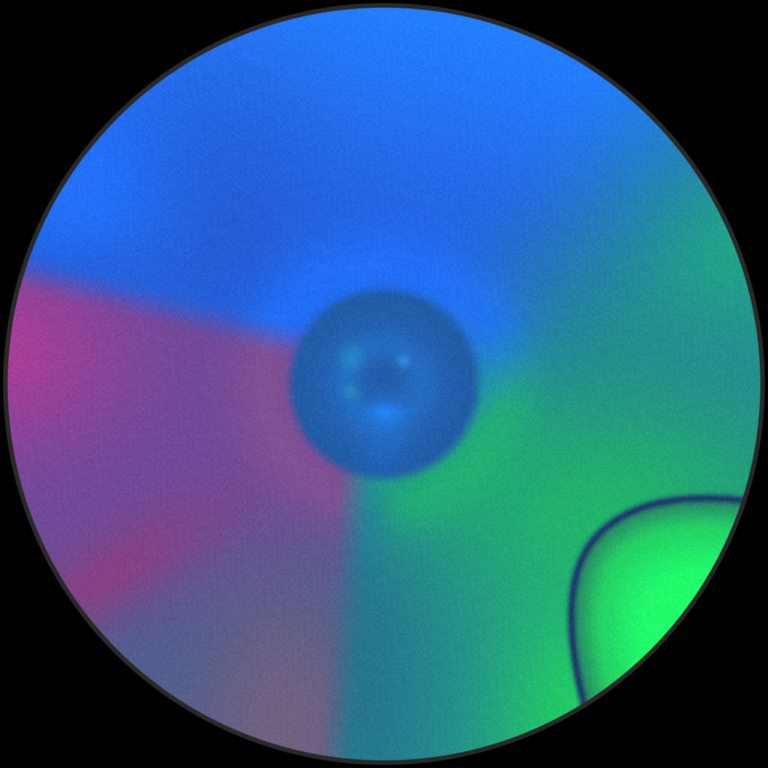
A Shadertoy shader for this texture:

```glsl
// Iridescent disc: soft blue, pink and green light around a dark blue pupil, with a green droplet.

float hash(vec2 p) {
    return fract(sin(dot(p, vec2(127.1, 311.7))) * 43758.5453);
}

float glow(vec2 p, vec2 center, vec2 size) {
    vec2 d = (p - center) / size;
    return exp(-dot(d, d));
}

vec3 blueField(vec2 p) {
    vec3 c = mix(vec3(.14, .39, .89), vec3(.14, .5, 1.), smoothstep(.35, 1.1, p.y + .25 * p.x));
    c = mix(c, vec3(.13, .46, 1.), .8 * glow(p, vec2(-.76, .5), vec2(.25, .3)));
    c = mix(c, vec3(.14, .35, .8), .6 * glow(p, vec2(-.4, .4), vec2(.22, .4)));
    return mix(c, vec3(.15, .34, .8), .5 * glow(p, vec2(-.8, .28), vec2(.4, .1)));
}

vec3 greenField(vec2 p) {
    vec3 c = vec3(.14, .54, .57);
    c = mix(c, vec3(.13, .66, .53), .8 * glow(p, vec2(.92, .36), vec2(.25, .22)));
    c = mix(c, vec3(.13, .7, .41), .9 * glow(p, vec2(.6, -.32), vec2(.5, .27)));
    c = mix(c, vec3(.13, .82, .38), glow(p, vec2(.56, -.88), vec2(.28, .4)));
    return mix(c, vec3(.15, .44, .55), .8 * glow(p, vec2(-.08, -.75), vec2(.2, .5)));
}

vec3 pinkField(vec2 p) {
    vec3 c = mix(vec3(.43, .29, .6), vec3(.31, .37, .56), smoothstep(-.1, -.6, p.y - .3 * p.x));
    c = mix(c, vec3(.66, .24, .6), glow(p, vec2(-1.02, .08), vec2(.33, .25)));
    vec2 q = mat2(.85, -.53, .53, .85) * (p - vec2(-.72, -.5));
    c = mix(c, vec3(.55, .24, .5), .85 * glow(q, vec2(0), vec2(.32, .1)));
    return mix(c, vec3(.46, .38, .5), .9 * glow(p, vec2(-.26, -.9), vec2(.22, .35)));
}

// Parabolic outline, positive inside the droplet
float droplet(vec2 p) {
    float along = dot(p, vec2(.7071, -.7071)) - .672;
    float across = dot(p, vec2(.7071)) - .12;
    float bend = across < 0. ? 2.45 : 1.9;
    return (along - bend * across * across) / sqrt(1. + 4. * bend * bend * across * across);
}

void mainImage(out vec4 fragColor, in vec2 fragCoord) {
    vec2 p = (2. * fragCoord - iResolution.xy) / min(iResolution.x, iResolution.y);
    float pixel = 2. / min(iResolution.x, iResolution.y);
    float r = length(p);

    // Three colour regions, with soft borders
    float toGreen = smoothstep(-.22, .4, .7 * (p.x - p.y));
    float pinkTop = smoothstep(.06, -.06, p.y - .05 + .26 * p.x);
    float pinkSide = smoothstep(.05, -.06, p.x + .08 - .07 * (p.y + .4));
    float pink = pinkTop * pinkSide;
    vec3 col = mix(blueField(p), greenField(p), toGreen);
    col = mix(col, pinkField(p), pink);

    // Saturated halo around the pupil
    vec3 halo = mix(vec3(.13, .45, 1.), vec3(.13, .72, .43), smoothstep(-.06, .26, .45 * p.x - p.y));
    halo = mix(halo, vec3(.53, .32, .58), pink);
    float ring = exp(-pow((r - .31) / .095, 2.));
    ring *= 1. - .75 * glow(p, vec2(-.04, -.36), vec2(.07, .12));
    col = mix(col, halo, .75 * ring);

    // Pupil, with a faint inner ring and small reflections
    vec3 pupil = mix(vec3(.14, .39, .71), vec3(.13, .36, .65), smoothstep(.1, .24, r));
    pupil += vec3(0., .035, .05) * exp(-pow((r - .1) / .035, 2.));
    pupil -= vec3(0., .03, .05) * glow(p, vec2(0, .02), vec2(.055));
    pupil += vec3(.01, .1, .03) * glow(p, vec2(-.085, .07), vec2(.03, .035));
    pupil += vec3(.02, .1, 0.) * glow(p, vec2(-.085, -.02), vec2(.02));
    pupil += vec3(.06, .13, .14) * glow(p, vec2(.05, .06), vec2(.016));
    pupil += vec3(0., .09, .2) * glow(p, vec2(.005, -.07), vec2(.04, .025));
    pupil += vec3(0., .03, .07) * glow(p, vec2(0, -.15), vec2(.06, .1));
    col = mix(col, pupil, smoothstep(.265, .225, r));

    // Droplet: bright heart, shaded border, dark outline
    float d = droplet(p);
    vec3 drop = mix(vec3(.15, .55, .4), vec3(.14, .82, .4), smoothstep(0., .09, d));
    drop = mix(drop, vec3(.13, .98, .42), smoothstep(.06, .23, d));
    col = mix(col, drop, smoothstep(-pixel, pixel, d));
    col = mix(col, vec3(.11, .19, .42), .9 * exp(-pow(d / .011, 2.)));

    // Fine grain, grey rim and black surround
    col += .035 * (hash(floor(p * 256.)) - .5);
    col = mix(col, vec3(.16), smoothstep(.98 - pixel, .98 + pixel, r));
    col *= 1. - smoothstep(.992 - pixel, .992 + pixel, r);
    fragColor = vec4(clamp(col, 0., 1.), 1.);
}
```
